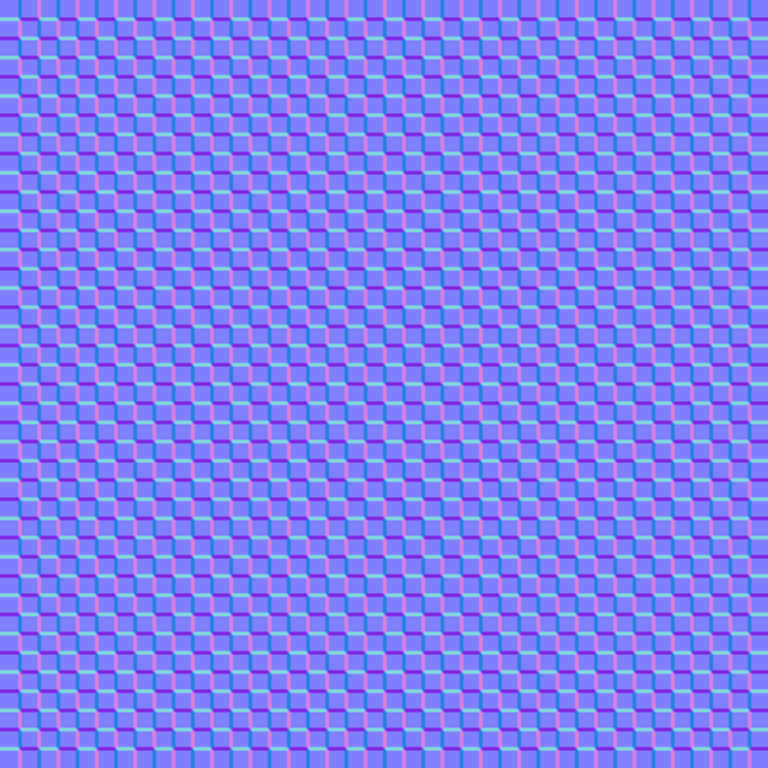
Write a Shadertoy shader that draws this texture map.

```glsl
// Tangent-space normal map of a fine checkerboard of raised and sunken squares.

const float CELLS = 40.0;         // squares across and down
const float BEVEL = 0.16;         // half width of a bevel, in squares
const float STEEPNESS = 1.1;      // slope at the middle of a bevel
const vec2 GRID_SHIFT = vec2(0.04, 0.0);

// Softened square wave in x, its normalised slope in y; outer borders stay flat.
vec2 bevelledWave(float u, float cells, float halfWidth) {
    float edge = clamp(floor(u + 0.5), 1.0, cells - 1.0);
    float offset = u - edge;
    float direction = 1.0 - 2.0 * mod(edge, 2.0);
    float level = 2.0 * smoothstep(-halfWidth, halfWidth, offset) - 1.0;
    float slope = 1.0 - smoothstep(0.0, halfWidth, abs(offset));
    return direction * vec2(level, slope);
}

// Surface normal of the product of the two waves.
vec3 checkerNormal(vec2 across, vec2 down, float steepness) {
    vec2 tilt = vec2(across.y * down.x, -across.x * down.y);
    return normalize(vec3(steepness * tilt, 1.0));
}

vec3 encodeNormal(vec3 normal) {
    return 0.5 + 0.5 * normal;
}

void mainImage(out vec4 fragColor, in vec2 fragCoord) {
    // Grid coordinates counted from the upper left corner
    vec2 uv = fragCoord / iResolution.xy;
    vec2 grid = vec2(uv.x, 1.0 - uv.y) * CELLS - GRID_SHIFT;

    // Bevels along each axis
    vec2 across = bevelledWave(grid.x, CELLS, BEVEL);
    vec2 down = bevelledWave(grid.y, CELLS, BEVEL);

    vec3 normal = checkerNormal(across, down, STEEPNESS);
    fragColor = vec4(encodeNormal(normal), 1.0);
}
```
